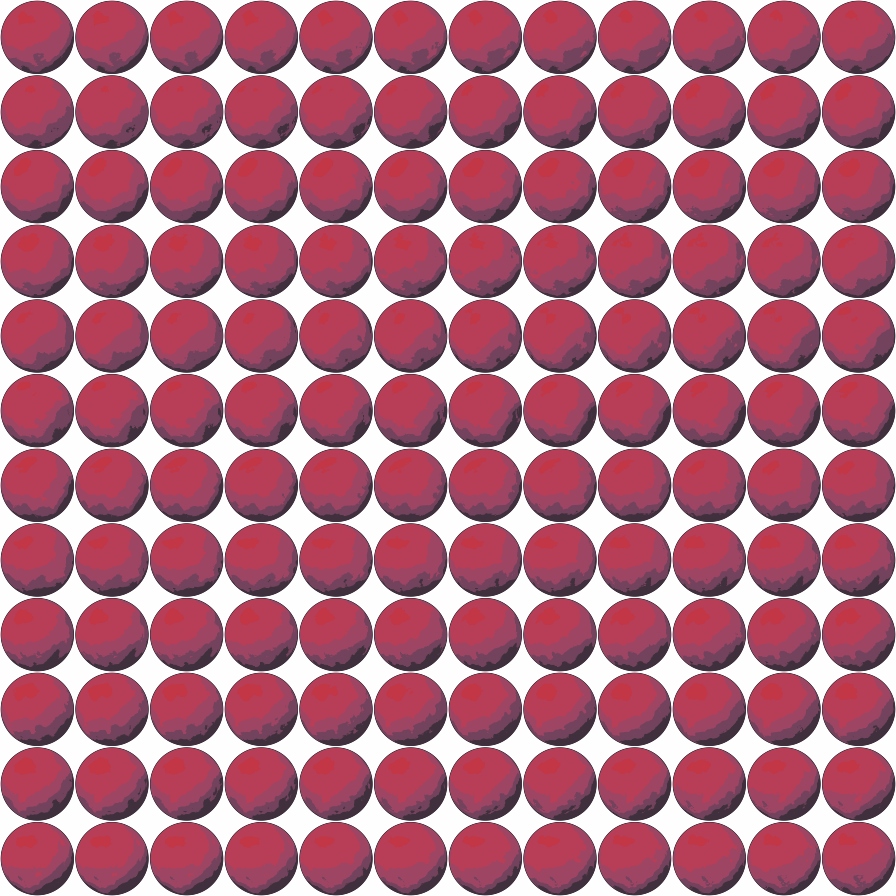
Give the GLSL for this pattern, as a Shadertoy shader.

```glsl
const float REPEATS = 12.0;
const float RADIUS = 0.492;        // in cells
const float RIM_WIDTH = 0.009;     // in cells
const float TAU = 6.2831853;
const vec3 LIGHT_DIR = vec3(-0.33, 0.56, 0.76);

const vec3 PAPER = vec3(0.995);
const vec3 SCARLET = vec3(0.76, 0.21, 0.27);
const vec3 CRIMSON = vec3(0.72, 0.24, 0.34);
const vec3 MAUVE = vec3(0.62, 0.27, 0.39);
const vec3 PLUM = vec3(0.45, 0.26, 0.36);
const vec3 SHADOW = vec3(0.25, 0.19, 0.24);

// Tone levels where one flat colour gives way to the next
const float TO_PLUM = -0.10;
const float TO_MAUVE = 0.24;
const float TO_CRIMSON = 0.62;
const float TO_SCARLET = 0.985;

const float BLOTCH_SCALE = 2.6;
const float BLOTCH_LIT = 0.25;     // noise strength facing the light
const float BLOTCH_DARK = 1.15;    // noise strength in the shade

float hash(vec3 p) {
    p = fract(p * vec3(0.1031, 0.1130, 0.0973));
    p += dot(p, p.yzx + 33.33);
    return fract((p.x + p.y) * p.z);
}

float valueNoise(vec3 p) {
    vec3 i = floor(p), f = fract(p);
    f = f * f * (3.0 - 2.0 * f);
    vec2 o = vec2(0.0, 1.0);
    vec4 near = vec4(hash(i), hash(i + o.yxx), hash(i + o.xyx), hash(i + o.yyx));
    vec4 far = vec4(hash(i + o.xxy), hash(i + o.yxy), hash(i + o.xyy), hash(i + o.yyy));
    vec4 slab = mix(near, far, f.z);
    vec2 row = mix(slab.xz, slab.yw, f.x);
    return mix(row.x, row.y, f.y);
}

// Centred on zero
float fbm(vec3 p) {
    float sum = 0.0, amplitude = 0.5;
    for (int octave = 0; octave < 4; octave++) {
        sum += amplitude * (valueNoise(p) - 0.5);
        p = p * 2.03 + 17.1;
        amplitude *= 0.5;
    }
    return sum;
}

vec3 spinAboutY(vec3 p, float angle) {
    float c = cos(angle), s = sin(angle);
    return vec3(c * p.x - s * p.z, p.y, s * p.x + c * p.z);
}

vec3 toneColour(float tone, float soft) {
    vec3 colour = mix(SHADOW, PLUM, smoothstep(-soft, soft, tone - TO_PLUM));
    colour = mix(colour, MAUVE, smoothstep(-soft, soft, tone - TO_MAUVE));
    colour = mix(colour, CRIMSON, smoothstep(-soft, soft, tone - TO_CRIMSON));
    return mix(colour, SCARLET, smoothstep(-soft, soft, tone - TO_SCARLET));
}

void mainImage(out vec4 fragColor, in vec2 fragCoord) {
    vec2 grid = fragCoord / iResolution.xy * REPEATS;
    vec2 cell = mod(floor(grid), REPEATS);
    vec2 local = fract(grid) - 0.5;
    float pixel = REPEATS / min(iResolution.x, iResolution.y);

    // Sphere normal
    float dist = length(local);
    vec2 disc = local / RADIUS;
    vec3 normal = vec3(disc, sqrt(max(0.0, 1.0 - dot(disc, disc))));

    // One full turn in reading order, from the top left cell
    float frame = (REPEATS - 1.0 - cell.y) * REPEATS + cell.x;
    float angle = TAU * frame / (REPEATS * REPEATS);
    vec3 surface = spinAboutY(normal, angle);

    // Blotchy shading, cut into flat bands
    float light = dot(normal, normalize(LIGHT_DIR));
    float strength = mix(BLOTCH_DARK, BLOTCH_LIT, smoothstep(0.1, 0.9, light));
    float tone = light + strength * fbm(surface * BLOTCH_SCALE + 40.0);
    float soft = clamp(0.6 * fwidth(tone), 0.002, 0.06);
    vec3 colour = toneColour(tone, soft);

    // Dark rim and round outline
    float edge = dist - RADIUS;
    float rim = smoothstep(-0.5 * pixel, 0.5 * pixel, edge + RIM_WIDTH);
    colour = mix(colour, SHADOW, rim);
    float outside = smoothstep(-0.5 * pixel, 0.5 * pixel, edge);
    fragColor = vec4(mix(colour, PAPER, outside), 1.0);
}
```
